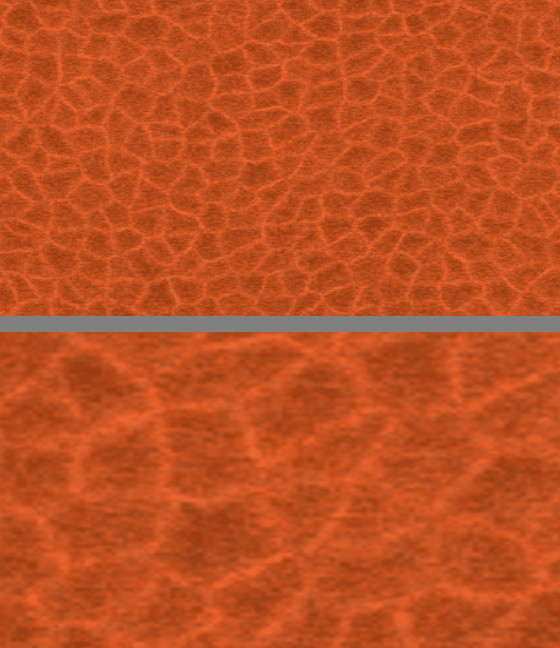
Top: the whole. Bottom: its middle third, enlarged.
Reproduce this texture procedurally as a Shadertoy shader.

```glsl
// Orange pebbled leather: domed grains parted by thin pale creases, with a fine streaky nap.

#define GRAIN_SCALE   vec2(10.5, 13.5)   // leather grains per canvas height
#define CREASE_WIDTH  0.12               // in grain units
#define CREASE_LIGHT  0.36
#define DOME_DARK     0.23
#define WRINKLE_LIGHT 0.12
#define NAP_SCALE     vec2(85.0, 190.0)  // streaks per canvas height
#define NAP_STRENGTH  0.46
#define DARK_TAN      vec3(0.615, 0.245, 0.075)
#define LIGHT_ORANGE  vec3(0.890, 0.375, 0.175)

vec2 hash2(vec2 p) {
    vec3 h = fract(p.xyx * vec3(0.1031, 0.1030, 0.0973));
    h += dot(h, h.yzx + 33.33);
    return fract((h.xx + h.yz) * h.zy);
}

float valueNoise(vec2 p) {
    vec2 cell = floor(p), f = fract(p);
    f = f * f * (3.0 - 2.0 * f);
    float low = mix(hash2(cell).x, hash2(cell + vec2(1, 0)).x, f.x);
    float high = mix(hash2(cell + vec2(0, 1)).x, hash2(cell + vec2(1, 1)).x, f.x);
    return mix(low, high, f.y);
}

vec2 seedOffset(vec2 cell) {
    return 0.08 + 0.84 * hash2(cell);
}

// x: distance to the nearest border, y: height above the seed,
// z: random value of the cell, w: random value of the border
vec4 cellular(vec2 p) {
    vec2 home = floor(p), f = fract(p);
    vec2 nearest = vec2(0.0), toSeed = vec2(8.0);
    for (int j = -1; j <= 1; j++)
    for (int i = -1; i <= 1; i++) {
        vec2 g = vec2(i, j);
        vec2 r = g + seedOffset(home + g) - f;
        if (dot(r, r) < dot(toSeed, toSeed)) { toSeed = r; nearest = g; }
    }
    float border = 8.0, borderRandom = 0.0;
    vec2 id = home + nearest;
    for (int j = -2; j <= 2; j++)
    for (int i = -2; i <= 2; i++) {
        if (i == 0 && j == 0) continue;
        vec2 g = nearest + vec2(i, j);
        vec2 r = g + seedOffset(home + g) - f;
        float d = dot(0.5 * (toSeed + r), normalize(r - toSeed));
        if (d < border) {
            border = d;
            borderRandom = hash2(id + home + g + 71.0).y;
        }
    }
    return vec4(border, -toSeed.y, hash2(id + 19.0).x, borderRandom);
}

// Layered sines bend the creases and vary the grain size.
vec2 bend(vec2 p) {
    vec2 slow = vec2(sin(3.1 * p.y + 1.7 * p.x), sin(3.7 * p.x - 1.3 * p.y));
    vec2 quick = vec2(sin(43.0 * p.y + 17.0 * p.x), sin(37.0 * p.x - 23.0 * p.y));
    vec2 fine = vec2(sin(101.0 * p.y - 47.0 * p.x), sin(89.0 * p.x + 61.0 * p.y));
    return p + 0.035 * slow + 0.006 * quick + 0.002 * fine;
}

float creaseLine(float border, float width) {
    return 1.0 - smoothstep(0.1 * width, width, border);
}

void mainImage(out vec4 fragColor, in vec2 fragCoord) {
    vec2 uv = fragCoord / iResolution.y;
    vec2 skin = bend(uv) + 4.0;

    // Main grains and the weaker wrinkles across them
    vec4 grain = cellular(skin * GRAIN_SCALE);
    vec4 wrinkle = cellular(skin * GRAIN_SCALE * vec2(1.7, 2.3) + 37.0);
    float crease = creaseLine(grain.x, CREASE_WIDTH) * mix(0.35, 1.1, grain.w);
    float fold = creaseLine(wrinkle.x, 0.2) * wrinkle.w;
    float dome = smoothstep(0.03, 0.36, grain.x) * mix(0.55, 1.4, grain.z);

    // Nap: short horizontal streaks over finer specks
    float streak = valueNoise(uv * NAP_SCALE + 11.0) - 0.5;
    float speck = valueNoise(uv * NAP_SCALE * vec2(2.1, 1.4) + 53.0) - 0.5;
    float mottle = valueNoise(skin * 26.0) - 0.5;
    float broad = valueNoise(uv * 3.0 + 5.0) - 0.5;

    // Tone from dark grain tops to pale creases
    float tone = 0.51 + CREASE_LIGHT * crease + WRINKLE_LIGHT * fold;
    tone -= DOME_DARK * dome * (1.0 + 0.9 * grain.y);
    tone += NAP_STRENGTH * (streak + 0.8 * speck) + 0.16 * mottle + 0.10 * broad;

    vec3 color = mix(DARK_TAN, LIGHT_ORANGE, clamp(tone, 0.0, 1.1));

    // Slight drift between dusty and saturated dye
    float dust = valueNoise(uv * NAP_SCALE * 0.8 + 91.0) - 0.5;
    color += dust * vec3(-0.015, 0.025, 0.035);
    fragColor = vec4(color, 1.0);
}
```
